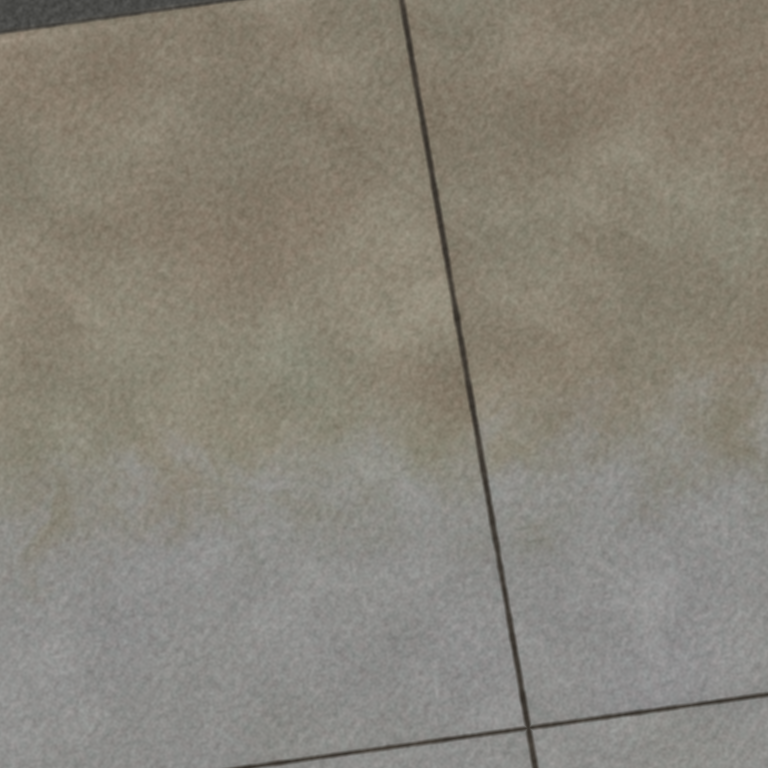
This texture is drawn by a Shadertoy shader. Its source:

```glsl
#define TILE_SIZE 1.003
#define CROSSING vec2(0.688, 0.052)
#define ROW_SLOPE 0.140
#define COLUMN_SLOPE 0.174
#define COLUMN_JOINT 0.0070
#define ROW_JOINT 0.0050
#define GRAIN 0.066
#define MOTTLE 0.070
#define BROWN vec3(0.512, 0.478, 0.416)
#define OLIVE vec3(0.548, 0.528, 0.464)
#define GREY vec3(0.550, 0.549, 0.540)
#define GROUT vec3(0.225, 0.205, 0.180)

vec2 gradientAt(vec2 cell) {
    vec3 q = fract(cell.xyx * vec3(0.1031, 0.1030, 0.0973));
    q += dot(q, q.yzx + 33.33);
    return 2.0 * fract((q.xx + q.yz) * q.zy) - 1.0;
}

float gradientNoise(vec2 p) {
    vec2 i = floor(p), f = fract(p);
    vec2 w = f * f * f * (f * (f * 6.0 - 15.0) + 10.0);
    vec2 e = vec2(0.0, 1.0);
    float a = dot(gradientAt(i), f);
    float b = dot(gradientAt(i + e.yx), f - e.yx);
    float c = dot(gradientAt(i + e.xy), f - e.xy);
    float d = dot(gradientAt(i + e.yy), f - e.yy);
    return mix(mix(a, b, w.x), mix(c, d, w.x), w.y);
}

float fbm(vec2 p) {
    float sum = 0.0, amplitude = 0.6;
    for (int i = 0; i < 5; i++) {
        sum += amplitude * gradientNoise(p);
        p = mat2(1.6, 1.2, -1.2, 1.6) * p + 17.3;
        amplitude *= 0.55;
    }
    return sum;
}

// Cloudy stone glaze: brown above, an olive belt, grey below
vec3 stone(vec2 uv, vec2 tile) {
    vec2 p = uv + 7.3 * tile + 20.0;
    float cloud = fbm(p * 4.5);
    float veins = fbm(p * 9.0 + 1.2 * cloud + 31.0);
    float tint = fbm(p * 4.0 + 53.0);

    float belt = 0.60 + 0.15 * (0.5 - uv.x) - uv.y;
    float olive = smoothstep(-0.25, 0.25, 0.7 * belt + 0.7 * cloud);
    float greyEdge = 0.33 + 0.11 * uv.x + 0.24 * veins;
    float grey = smoothstep(-0.11, 0.11, greyEdge - uv.y);

    vec3 color = mix(mix(BROWN, OLIVE, olive), GREY, grey);
    color += MOTTLE * (veins + 0.3 * cloud);
    color += tint * mix(vec3(0.035, -0.01, -0.015), vec3(0.0, 0.0, 0.02), grey);
    // Pale chalky patches
    return color + 0.022 * smoothstep(0.08, 0.30, fbm(p * 7.0 + 71.0));
}

// Soft profile of a line, darkest at its centre
float lineMask(float distance, float width, float blur) {
    return 1.0 - smoothstep(0.5 * width - blur, 0.5 * width + blur, distance);
}

void mainImage(out vec4 fragColor, in vec2 fragCoord) {
    vec2 uv = fragCoord / iResolution.y;
    float blur = max(0.0030, 0.75 / iResolution.y);

    // Skewed tile grid
    vec2 d = uv - CROSSING;
    vec2 grid = vec2(d.x + COLUMN_SLOPE * d.y, d.y - ROW_SLOPE * d.x) / TILE_SIZE;
    vec2 tile = floor(grid);
    vec2 toJoint = abs(grid - round(grid)) * TILE_SIZE;

    vec3 color = stone(uv, tile);

    // Fine grain, turned off the axes and slightly coloured
    vec2 turned = mat2(0.81, 0.59, -0.59, 0.81) * uv;
    float grain = gradientNoise(turned * vec2(120.0, 85.0))
                + 0.75 * gradientNoise(turned.yx * 190.0 + 9.0);
    float chroma = gradientNoise(turned * 75.0 + 41.0);
    color += GRAIN * grain + 0.014 * chroma * vec3(1.0, -0.5, -0.3);

    // Joints with uneven dirt and a faint shadow beside them
    float wobble = 1.0 + 0.4 * gradientNoise(uv * 45.0);
    float column = lineMask(toJoint.x, COLUMN_JOINT * wobble, blur);
    float row = lineMask(toJoint.y, ROW_JOINT * wobble, blur);
    float nearest = min(toJoint.x, toJoint.y);
    color *= 1.0 - 0.06 * exp(-nearest / 0.005);
    vec3 grout = GROUT * (1.0 + 0.5 * fbm(uv * 18.0 + 5.0)) + 0.04 * grain;
    color = mix(color, grout, 0.95 * max(column, row));

    // Dark border beyond the upper row, with a pale rim below it
    float border = (grid.y - 1.0) * TILE_SIZE + 0.003 * (1.0 - uv.x) - 0.004;
    vec3 borderColor = vec3(0.29, 0.29, 0.28) + 0.07 * grain;
    color = mix(color, borderColor, smoothstep(-0.008, 0.004, border));
    color += 0.03 * exp(-abs(border + 0.014) / 0.006);

    fragColor = vec4(clamp(color, 0.0, 1.0), 1.0);
}
```
